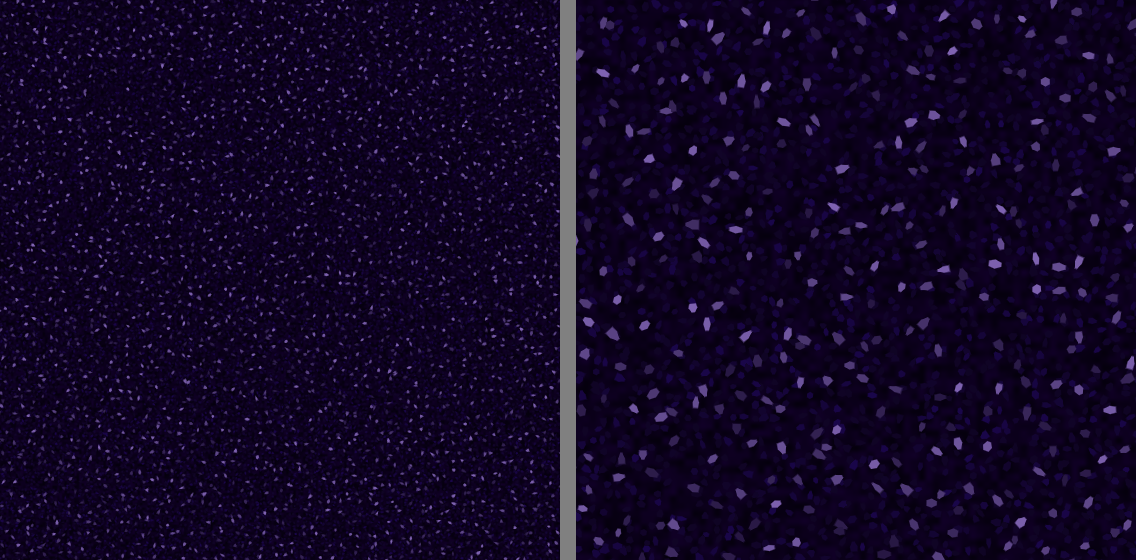
Left: the whole. Right: its middle third, enlarged.
Reproduce this texture procedurally as a WebGL 2 fragment shader.

```glsl
#version 300 es
precision highp float;
// Dark violet ground sprinkled with tiny angular flakes.
// Value noise mottles the ground; two jittered grids scatter rotated,
// tapered hexagons: dim violet chips below, pale lilac glitter on top.

uniform vec2 u_resolution;
out vec4 fragColor;

vec3 hash3(vec2 p) {
    vec3 q = fract(p.xyx * vec3(0.1031, 0.1030, 0.0973));
    q += dot(q, q.yxz + 33.33);
    return fract((q.xxy + q.yzz) * q.zyx);
}

float valueNoise(vec2 p) {
    vec2 cell = floor(p);
    vec2 f = fract(p);
    f = f * f * (3.0 - 2.0 * f);
    float low = mix(hash3(cell).x, hash3(cell + vec2(1.0, 0.0)).x, f.x);
    float high = mix(hash3(cell + vec2(0.0, 1.0)).x, hash3(cell + 1.0).x, f.x);
    return mix(low, high, f.y);
}

// Approximate signed distance to a stretched hexagon, tapered along its length.
float flakeDistance(vec2 p, vec2 halfSize, float taper) {
    vec2 q = p / halfSize;
    q.y *= 1.0 + taper * clamp(q.x, -1.2, 1.2);
    q = abs(q);
    return (max(q.x, 0.5 * q.x + 0.866 * q.y) - 1.0) * halfSize.y;
}

// Coverage (x) and random shade (y) of the strongest flake at this point.
vec2 scatterFlakes(vec2 uv, float cells, float density, vec2 halfSize, float seed) {
    vec2 p = uv * cells;
    float pixel = cells / min(u_resolution.x, u_resolution.y);
    vec2 best = vec2(0.0);
    for (int y = -1; y <= 1; y++) {
        for (int x = -1; x <= 1; x++) {
            vec2 cell = floor(p) + vec2(x, y);
            vec3 place = hash3(cell + seed);
            vec3 look = hash3(cell + seed + 271.0);
            if (look.x > density) continue;

            vec2 offset = p - cell - 0.06 - 0.88 * place.xy;
            float angle = 6.2832 * place.z;
            float c = cos(angle), s = sin(angle);
            offset = mat2(c, -s, s, c) * offset;

            vec2 size = halfSize * vec2(mix(0.75, 1.25, look.y), mix(0.75, 1.25, fract(look.y * 7.0)));
            float taper = 0.5 * fract(look.y * 23.0);
            float cover = clamp(0.5 - flakeDistance(offset, size, taper) / pixel, 0.0, 1.0);
            if (cover > best.x) best = vec2(cover, look.z);
        }
    }
    return best;
}

void main() {
    vec2 uv = gl_FragCoord.xy / min(u_resolution.x, u_resolution.y);

    // Finely mottled ground
    float grain = valueNoise(uv * 230.0 + 17.0);
    vec3 color = mix(vec3(0.018, 0.0, 0.050), vec3(0.064, 0.002, 0.152), grain);

    // Dim violet chips
    vec2 chip = scatterFlakes(uv, 138.0, 0.8, vec2(0.33, 0.23), 31.0);
    vec3 chipColor = mix(vec3(0.060, 0.015, 0.14), vec3(0.10, 0.022, 0.29), chip.y * chip.y);
    color = mix(color, chipColor, chip.x);

    // Pale lilac glitter
    vec2 glitter = scatterFlakes(uv, 54.0, 0.9, vec2(0.176, 0.110), 113.0);
    vec3 glitterColor = mix(vec3(0.15, 0.09, 0.26), vec3(0.50, 0.39, 0.70), pow(glitter.y, 1.4));
    color = mix(color, glitterColor, glitter.x);

    fragColor = vec4(color, 1.0);
}
```
